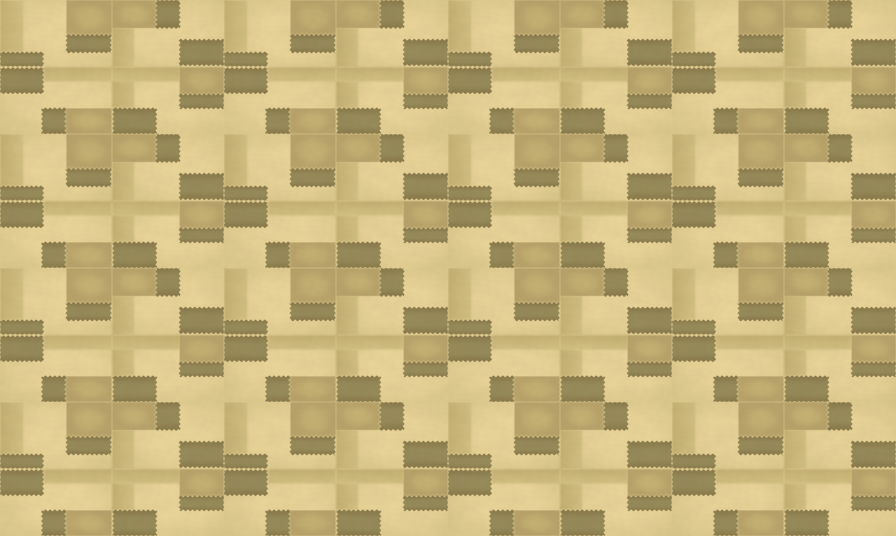
Give the GLSL for this pattern, as a Shadertoy shader.

```glsl
// Patchwork of pale straw panels with tan and olive blocks, four repeats each way.
// Each repeat is a 2 x 2 group of panels built from rectangle distances, with
// serrated olive edges, pale seams and a cloth mottle of layered wrapping sines.

const float TAU = 6.2831853;
const vec2 COUNT = vec2(4.0);           // repeats across and down
const vec2 REPEAT = vec2(192.0, 115.0); // size of one repeat in design units
const vec2 PANEL = REPEAT * 0.5;

const vec3 STRAW = vec3(0.895, 0.815, 0.585);
const vec3 SAND = vec3(0.81, 0.74, 0.50);
const vec3 TAN_LIGHT = vec3(0.76, 0.68, 0.44);
const vec3 TAN_DEEP = vec3(0.71, 0.63, 0.41);
const vec3 OLIVE_LIGHT = vec3(0.585, 0.535, 0.345);
const vec3 OLIVE_DEEP = vec3(0.54, 0.48, 0.295);
const vec3 SEAM = vec3(0.87, 0.79, 0.57);

// Rectangles as left, top, right, bottom, measured downwards
const vec4 OLIVES[8] = vec4[8](
    vec4(57, 30, 95, 45), vec4(0, 45, 37, 57),
    vec4(134, 0, 154, 24), vec4(154, 34, 192, 56),
    vec4(0, 58.5, 37, 80), vec4(36, 93, 56, 115),
    vec4(154, 81, 192, 93), vec4(97, 93, 134, 115));
const vec4 TANS[4] = vec4[4](
    vec4(57, 0, 96, 30), vec4(96, 0, 134, 24),
    vec4(56, 93, 96, 115), vec4(154, 57.5, 192, 81));
const vec4 SHADES[5] = vec4[5](
    vec4(0, 0, 20, 45), vec4(96, 24, 115, 57.5),
    vec4(37, 57.5, 96, 70), vec4(96, 57.5, 154, 70),
    vec4(96, 70, 115, 93));

// Signed distance to a rectangle whose edges carry small teeth
float blockDistance(vec2 p, vec4 r, float tooth) {
    vec2 teeth = tooth * sin(TAU * p.yx / REPEAT.yx * vec2(29.0, 48.0));
    vec2 edge = abs(p - 0.5 * (r.xy + r.zw)) - 0.5 * (r.zw - r.xy) + teeth;
    return max(edge.x, edge.y);
}

float coverage(float d, float soft) {
    return 1.0 - smoothstep(-soft, soft, d);
}

// Position inside a rectangle, 0 to 1 on each axis
vec2 localPosition(vec2 p, vec4 r) {
    return clamp((p - r.xy) / (r.zw - r.xy), 0.0, 1.0);
}

// Layered sines with whole cycles over the canvas
float mottle(vec2 uv) {
    vec2 a = TAU * uv;
    float broad = sin(13.0 * a.x + 2.0 * sin(9.0 * a.y)) * sin(11.0 * a.y + 2.0 * sin(7.0 * a.x));
    float fine = sin(47.0 * a.x + 31.0 * a.y + 3.0 * broad) * sin(43.0 * a.y - 29.0 * a.x);
    return 0.6 * broad + 0.4 * fine;
}

// Straw ground, deepening slightly away from each panel's middle
vec3 ground(vec2 inPanel) {
    float reach = length(inPanel / PANEL - vec2(0.55, 0.5));
    return mix(STRAW, SAND, 0.65 * smoothstep(0.2, 0.75, reach));
}

// Soft bands fading inwards across their narrow axis
vec3 addShades(vec3 color, vec2 p) {
    for (int i = 0; i < 5; i++) {
        vec4 r = SHADES[i];
        vec2 size = r.zw - r.xy;
        vec2 l = localPosition(p, r);
        float fade = size.x < size.y ? l.x : l.y;
        vec3 shade = mix(TAN_LIGHT, SAND, fade);
        color = mix(color, shade, coverage(blockDistance(p, r, 0.0), 1.8));
    }
    return color;
}

vec3 addTans(vec3 color, vec2 p, float soft) {
    for (int i = 0; i < 4; i++) {
        vec2 l = localPosition(p, TANS[i]) - 0.5;
        vec3 tone = mix(TAN_LIGHT, TAN_DEEP, smoothstep(0.12, 0.5, length(l)));
        color = mix(color, tone, coverage(blockDistance(p, TANS[i], 0.0), soft));
    }
    return color;
}

// Olive blocks with a faint pale fringe around the teeth
vec3 addOlives(vec3 color, vec2 p, float soft) {
    for (int i = 0; i < 8; i++) {
        float d = blockDistance(p, OLIVES[i], 0.6);
        float rim = smoothstep(0.15, 0.5, abs(localPosition(p, OLIVES[i]).y - 0.5));
        color = mix(color, STRAW, 0.3 * coverage(abs(d - 1.0) - 0.4, soft));
        color = mix(color, mix(OLIVE_LIGHT, OLIVE_DEEP, rim), coverage(d, soft));
    }
    return color;
}

void mainImage(out vec4 fragColor, in vec2 fragCoord) {
    vec2 uv = fragCoord / iResolution.xy;
    vec2 p = fract(vec2(uv.x, 1.0 - uv.y) * COUNT) * REPEAT;
    vec2 inPanel = mod(p, PANEL);
    float soft = max(0.8, 0.6 * COUNT.x * REPEAT.x / iResolution.x);

    vec3 color = addShades(ground(inPanel), p);
    color = addTans(color, p, soft);
    color = addOlives(color, p, soft);

    // Thin pale seams between panels
    vec2 toSeam = min(inPanel, PANEL - inPanel);
    float seam = coverage(min(toSeam.x, toSeam.y) - 0.3, soft);
    color = mix(color, SEAM, 0.5 * seam);

    color *= 1.0 + 0.016 * mottle(uv);
    fragColor = vec4(color, 1.0);
}
```
